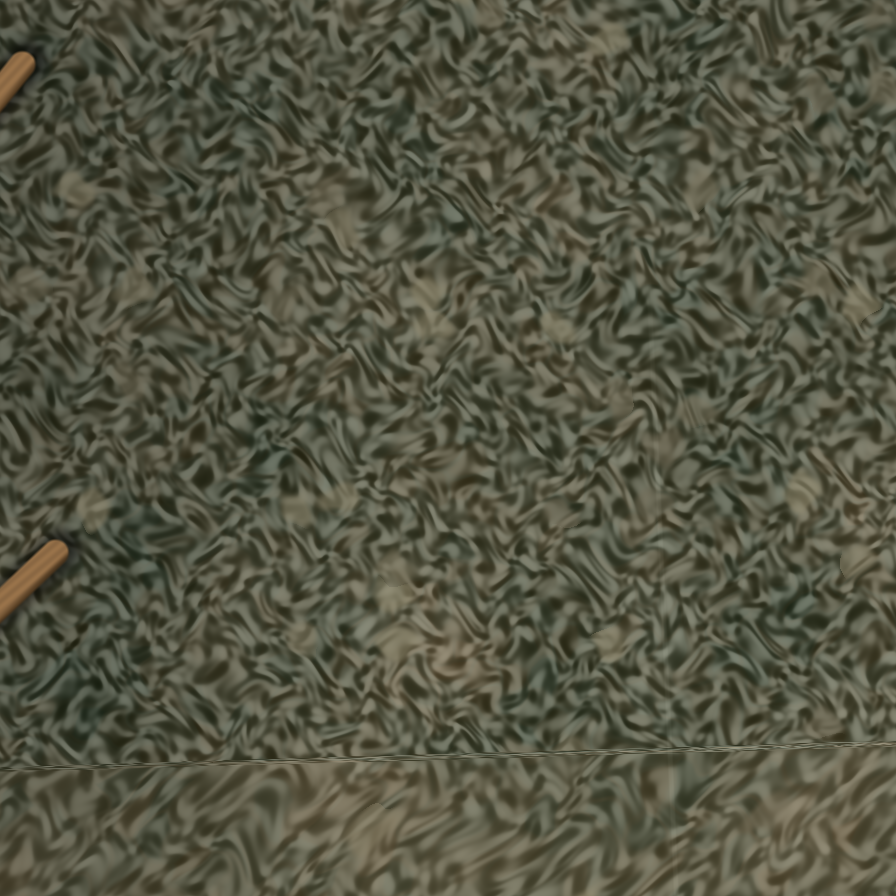
Write a Shadertoy shader that draws this texture.

```glsl
// Speckled grey-green granite slabs with faint joints and two wooden slat ends.
// Squiggly grain is a warped sum of plane waves in many directions;
// cellular noise adds pale crystals and mineral tints on top.

const float TAU = 6.2831853;
const vec3 STONE = vec3(0.312, 0.315, 0.250);
const vec3 CREAM = vec3(0.455, 0.435, 0.350);
const vec3 WOOD = vec3(0.600, 0.450, 0.290);
const vec3 WOOD_EDGE = vec3(0.310, 0.220, 0.120);

float hash(vec2 p) {
    vec3 q = fract(vec3(p.xyx) * 0.1031);
    q += dot(q, q.yzx + 33.33);
    return fract((q.x + q.y) * q.z);
}

vec2 hash2(vec2 p) {
    return vec2(hash(p), hash(p + 71.7));
}

// Cellular noise: x = nearest distance, y = gap to the second, z = cell id
vec3 cells(vec2 p) {
    vec2 base = floor(p);
    vec3 result = vec3(9.0, 9.0, 0.0);
    for (int j = -1; j <= 1; j++) {
        for (int i = -1; i <= 1; i++) {
            vec2 cell = base + vec2(i, j);
            float d = length(cell + 0.15 + 0.7 * hash2(cell) - p);
            if (d < result.x) {
                result = vec3(d, result.x, hash(cell + 19.3));
            } else {
                result.y = min(result.y, d);
            }
        }
    }
    result.y -= result.x;
    return result;
}

// Smooth bending of the plane, strength in canvas units
vec2 warp(vec2 p, float frequency, float strength) {
    vec2 q = p * frequency;
    vec2 a = sin(q.yx * vec2(1.0, 1.13) + 2.0 * sin(q * 0.37 + vec2(1.0, 4.0)));
    vec2 b = sin(q.yx * 1.71 + q * vec2(0.8, -0.9) + vec2(2.6, 0.4));
    return p + strength * (a + 0.7 * b);
}

// Plane waves within a frequency band, scaled to unit deviation
float waveField(vec2 p, float lowFreq, float highFreq, float seed) {
    const int COUNT = 18;
    float sum = 0.0;
    for (int i = 0; i < COUNT; i++) {
        float k = float(i) + seed;
        float angle = k * 2.399963;
        float freq = mix(lowFreq, highFreq, fract(k * 0.6180));
        sum += cos(TAU * (freq * dot(p, vec2(cos(angle), sin(angle))) + hash(vec2(k, seed))));
    }
    return sum / sqrt(0.5 * float(COUNT));
}

// Soft limiter that keeps threads crisp and tones even
float softClip(float v) {
    return 1.35 * v / sqrt(1.0 + 0.45 * v * v);
}

float capsule(vec2 p, vec2 a, vec2 b, float radius) {
    vec2 ab = b - a;
    float t = clamp(dot(p - a, ab) / dot(ab, ab), 0.0, 1.0);
    return length(p - a - ab * t) - radius;
}

float line(float d, float width) {
    return 1.0 - smoothstep(0.3 * width, width, abs(d));
}

vec3 addSlat(vec3 color, vec2 p, vec2 tail, vec2 tip) {
    float d = capsule(p, tail, tip, 0.0145);
    float shadow = capsule(p, tail, tip + vec2(0.006, 0.004), 0.016);
    color *= 1.0 - 0.55 * (1.0 - smoothstep(-0.005, 0.016, shadow));
    vec2 along = normalize(tip - tail);
    float side = dot(p - tip, vec2(-along.y, along.x)) / 0.0145;
    vec3 wood = mix(WOOD_EDGE, WOOD, smoothstep(-1.0, -0.35, side));
    wood *= 0.95 + 0.05 * sin(side * 9.0 + dot(p, along) * 40.0);
    return mix(color, wood, 1.0 - smoothstep(-0.002, 0.002, d));
}

void mainImage(out vec4 fragColor, in vec2 fragCoord) {
    vec2 uv = fragCoord / iResolution.xy;

    // Joints: the lower slab is warmer, its grain leans along the diagonal
    float joint = uv.y - (0.141 + 0.029 * uv.x);
    float upright = uv.x - (0.755 - 0.045 * uv.y);
    float lower = 1.0 - smoothstep(-0.004, 0.004, joint);
    vec2 p = uv - lower * 0.2 * (uv.x + uv.y);

    // Squiggly grain with fine detail
    vec2 bent = warp(warp(p, 31.0, 0.008), 83.0, 0.0042);
    float grain = 0.9 * waveField(bent, 25.0, 54.0, 3.0) + 0.4 * waveField(bent, 58.0, 88.0, 41.0);
    float drift = waveField(p, 1.5, 7.0, 77.0);
    vec3 color = STONE + 0.083 * softClip(grain) * mix(1.0, 0.8, lower) + 0.011 * drift;

    // Mineral tints, warm to green
    vec3 tint = cells(bent * 34.0);
    float hue = (tint.z - 0.5) * smoothstep(0.0, 0.25, tint.y) + 0.2 * drift;
    color += hue * vec3(0.028, -0.004, -0.016);
    color += 0.04 * (fract(tint.z * 7.3) - 0.5) * smoothstep(0.0, 0.25, tint.y);

    // Sparse pale crystals that quiet the grain
    vec3 crystal = cells(warp(p, 90.0, 0.004) * 17.0);
    float pale = step(0.83, crystal.z) * (1.0 - smoothstep(0.22, 0.42, crystal.x));
    vec3 crystalColor = CREAM * (0.8 + 0.3 * fract(crystal.z * 37.0)) + 0.018 * grain;
    color = mix(color, crystalColor, 0.72 * pale);

    // Uneven light and joint lines
    color *= mix(0.93, 1.06, smoothstep(0.0, 0.5, uv.x)) * mix(1.06, 0.97, uv.y);
    color += lower * vec3(0.026, 0.014, 0.008);
    float wear = 0.55 + 0.25 * sin(uv.x * 47.0 + 2.0 * sin(uv.x * 19.0));
    color += 0.11 * wear * line(joint, 0.003) * smoothstep(0.15, 0.5, uv.x);
    color += 0.035 * line(upright, 0.004) * (1.0 - smoothstep(0.5, 0.8, uv.y));

    // Wooden slats entering from the left
    color = addSlat(color, uv, vec2(-0.030, 0.860), vec2(0.025, 0.928));
    color = addSlat(color, uv, vec2(-0.020, 0.305), vec2(0.062, 0.383));

    fragColor = vec4(clamp(color, 0.0, 1.0), 1.0);
}
```
